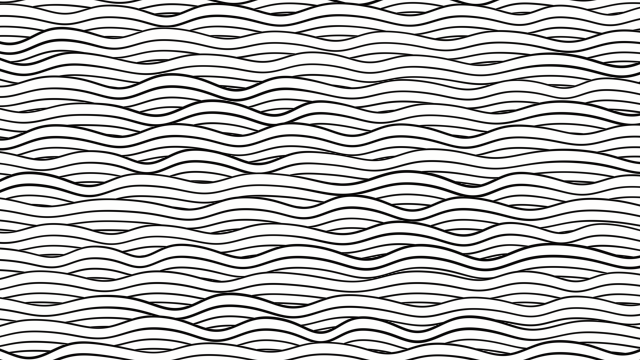
This pattern is drawn by a WebGL 1 fragment shader. Its source:

```glsl
precision highp float;

uniform vec2 u_resolution;

const float ROW_HEIGHT = 0.067;
const vec3 PAPER = vec3(0.995, 0.995, 0.993);
const vec3 INK = vec3(0.025, 0.02, 0.018);

float hash(vec2 p) {
  vec3 q = fract(p.xyx * vec3(0.1031, 0.1030, 0.0973));
  q += dot(q, q.yzx + 33.33);
  return fract((q.x + q.y) * q.z);
}

// Smooth noise along x, independent for every row
float rowNoise(float x, float row) {
  float cell = floor(x);
  float t = fract(x);
  t = t * t * t * (t * (t * 6.0 - 15.0) + 10.0);
  return mix(hash(vec2(cell, row)), hash(vec2(cell + 1.0, row)), t);
}

// Strong where a crest grows tall and its strokes get heavy
float swell(float x, float row) {
  return smoothstep(0.35, 0.9, rowNoise(x * 1.7 + 7.0, row + 60.0));
}

// Height of a row's crest line around its base; neighbours are staggered
float wave(float x, float row) {
  float warp = 2.8 * rowNoise(x * 1.6 + 3.0, row + 30.0);
  float phase = x * 19.5 + warp + row * 3.1416 + 1.6 * hash(vec2(row, 91.0));
  float amplitude = mix(0.0125, 0.0205, swell(x, row));
  float drift = 0.012 * (rowNoise(x * 2.3 + 11.0, row + 120.0) - 0.5);
  return amplitude * (sin(phase) + 0.12 * sin(2.0 * phase + 1.0)) + drift;
}

void main() {
  vec2 p = gl_FragCoord.xy / u_resolution.y;
  float pixel = 1.0 / u_resolution.y;
  float nearestRow = floor(p.y / ROW_HEIGHT);
  float ink = 0.0;

  // Paint rows from the top down, so each lower row covers the one above
  for (int i = 0; i < 6; i++) {
    float row = nearestRow + 3.0 - float(i);
    float height = wave(p.x, row);
    float slope = (wave(p.x + 0.002, row) - height) / 0.002;
    float base = (row + 0.5) * ROW_HEIGHT;
    float heavy = swell(p.x, row);
    ink *= step(base + height, p.y);

    // Contour strokes flatten with depth below the crest
    for (int j = 0; j < 4; j++) {
      float depth = float(j);
      float flatten = 1.0 - 0.14 * depth;
      float lineY = base + height * flatten - depth * (0.0325 - 0.0018 * depth);
      float stretch = sqrt(1.0 + slope * slope * flatten * flatten);
      float dist = abs(p.y - lineY) / stretch;
      float width = 0.0049 + 0.0024 * heavy * step(depth, 1.5);
      width += 0.0008 * (rowNoise(p.x * 9.0, row * 4.0 + depth) - 0.5);
      float stroke = 1.0 - smoothstep(-0.75 * pixel, 0.75 * pixel, dist - 0.5 * width);
      ink = max(ink, stroke);
    }
  }

  gl_FragColor = vec4(mix(PAPER, INK, ink), 1.0);
}
```
